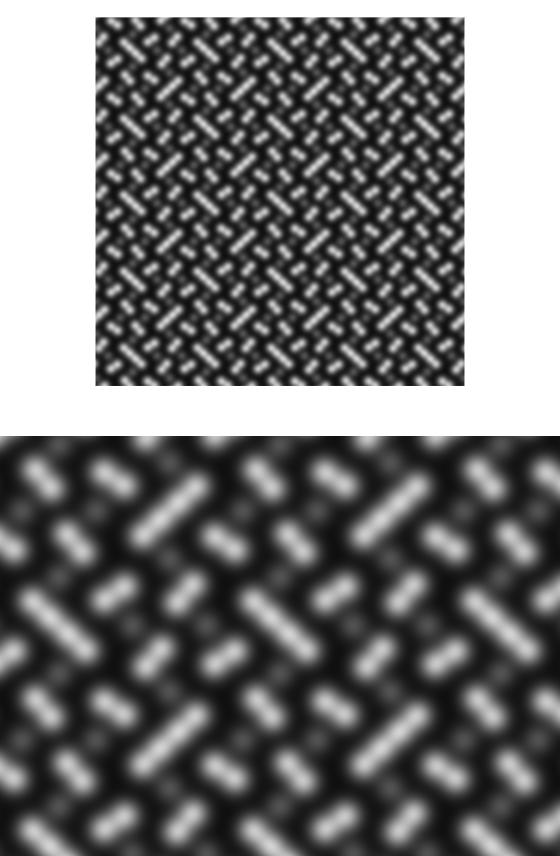
Top, the full canvas; bottom, a detail of the centre.
This pattern is drawn by a Shadertoy shader. Its source:

```glsl
// Glowing atom columns in a herringbone crystal lattice, on a square panel over white.

// Lengths are in 1/864 of the canvas height.
const vec2 CELL = vec2(151.5, 157.1);

// Gaussian glow repeated once per lattice cell
float spot(vec2 p, vec2 site) {
    vec2 d = p - site;
    d -= CELL * round(d / CELL);
    return exp(-dot(d, d) / 104.0);
}

// Two touching atoms, offset either way from a shared centre
float dumbbell(vec2 p, vec2 centre, vec2 offset) {
    return spot(p, centre + offset) + spot(p, centre - offset);
}

// One long bar with its surrounding pairs and faint single atoms
float motif(vec2 p) {
    // Four-atom bar
    float bright = dumbbell(p, vec2(0.0), vec2(6.2, -5.7))
                 + dumbbell(p, vec2(0.0), vec2(18.5, -17.0));
    float faint = 0.0;

    // Neighbours, related by a half turn about the bar
    for (float turn = -1.0; turn <= 1.0; turn += 2.0) {
        bright += dumbbell(p, turn * vec2(38.0, 22.0), vec2(7.2, 4.7));
        bright += dumbbell(p, turn * vec2(65.0, -22.0), vec2(5.6, 6.5));
        faint += spot(p, turn * vec2(50.3, 0.0)) + spot(p, turn * vec2(0.0, 33.0));
    }
    return 0.69 * bright + 0.27 * faint;
}

void mainImage(out vec4 fragColor, in vec2 fragCoord) {
    float pixel = 864.0 / iResolution.y;
    vec2 p = (fragCoord - 0.5 * iResolution.xy) * pixel;

    // Lattice: the motif and its mirrored copy half a cell away
    vec2 q = p - vec2(0.0, 14.0);
    vec2 mirrored = vec2(-q.x, q.y) + 0.5 * CELL;
    float glow = 0.045 + motif(q) + motif(mirrored);

    // Square panel with smoothed edges
    vec2 edge = abs(p - vec2(0.0, 17.2)) - vec2(379.5, 379.0);
    float panel = 1.0 - smoothstep(-0.5 * pixel, 0.5 * pixel, max(edge.x, edge.y));

    vec3 color = mix(vec3(1.0), vec3(min(glow, 1.0)), panel);
    fragColor = vec4(color, 1.0);
}
```
